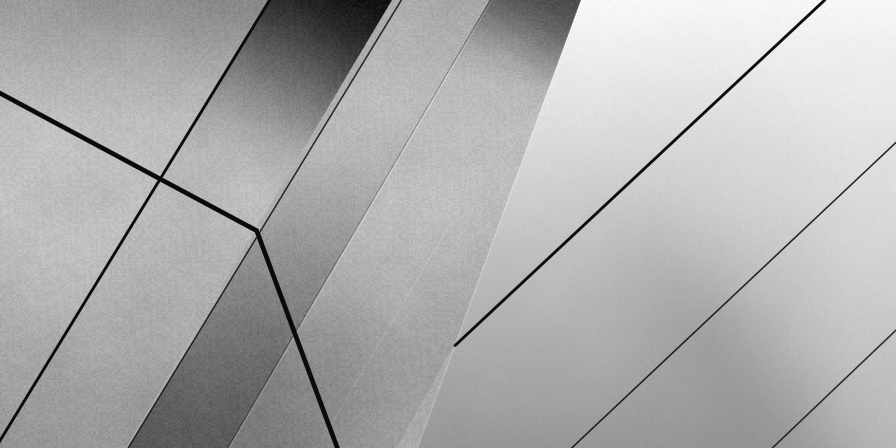
Write a WebGL 1 fragment shader that draws this background.

```glsl
precision highp float;
// Grey brushed-metal facade panels with slanted folds, dark joints and soft light.
uniform vec2 u_resolution;

// Positions are in canvas heights, origin at the lower left.
// Folds between the three large planes (bottom, top)
const vec2 FOLD_LOW = vec2(0.286, 0.0), FOLD_TOP = vec2(0.896, 1.0);
const vec2 BEVEL_LOW = vec2(0.280, 0.0), BEVEL_TOP = vec2(0.875, 1.0);
const vec2 RIDGE_LOW = vec2(0.932, 0.0), RIDGE_TOP = vec2(1.297, 1.0);
const vec2 WEDGE_LOW = vec2(0.885, 0.0), WEDGE_TOP = vec2(1.010, 0.224);

// Joints of the left and middle planes
const vec2 LEFT_LOW = vec2(-0.010, 0.0), LEFT_TOP = vec2(0.602, 1.0);
const vec2 ELBOW_START = vec2(0.0, 0.792);
const vec2 ELBOW = vec2(0.573, 0.485);
const vec2 ELBOW_END = vec2(0.753, 0.0);
const vec2 SEAM_LOW = vec2(0.508, 0.0), SEAM_TOP = vec2(1.094, 1.0);
const vec2 FAINT_LOW = vec2(0.708, 0.0), FAINT_TOP = vec2(1.000, 0.492);

// Joints of the right plane
const vec2 UPPER_LOW = vec2(1.016, 0.229), UPPER_TOP = vec2(1.841, 1.0);
const vec2 MIDDLE_LOW = vec2(1.276, 0.0), MIDDLE_TOP = vec2(2.0, 0.682);
const vec2 LOWER_LOW = vec2(1.724, 0.0), LOWER_TOP = vec2(2.0, 0.263);
const vec2 SHADOW_LOW = vec2(1.68, 0.12), SHADOW_TOP = vec2(1.43, 0.53);

// Half widths of the joints
const float WIDE = 0.0052, MEDIUM = 0.0032, THIN = 0.0017, HAIR = 0.0010;

const float INK = 0.04;
const float BEVEL_TONE = 0.68;
const float GRAIN = 0.055;
const float GRAIN_SCALE = 256.0;
const float MOTTLE = 0.035;

float hash(vec2 p) {
  return fract(sin(dot(p, vec2(127.1, 311.7))) * 43758.55);
}

float noise(vec2 p) {
  vec2 i = floor(p), f = fract(p);
  f = f * f * (3.0 - 2.0 * f);
  return mix(mix(hash(i), hash(i + vec2(1.0, 0.0)), f.x),
             mix(hash(i + vec2(0.0, 1.0)), hash(i + vec2(1.0, 1.0)), f.x), f.y);
}

// Signed distance to the line a-b, positive on the right when a is below b
float lineSide(vec2 p, vec2 a, vec2 b) {
  vec2 d = normalize(b - a);
  return dot(p - a, vec2(d.y, -d.x));
}

float rightOf(vec2 p, vec2 a, vec2 b) {
  float soft = 0.7 / u_resolution.y;
  return smoothstep(-soft, soft, lineSide(p, a, b));
}

// Coverage of a stroke from a to b
float joint(vec2 p, vec2 a, vec2 b, float halfWidth) {
  vec2 d = b - a, q = p - a;
  float dist = length(q - d * clamp(dot(q, d) / dot(d, d), 0.0, 1.0));
  float soft = 0.7 / u_resolution.y;
  return 1.0 - smoothstep(halfWidth - soft, halfWidth + soft, dist);
}

float leftPlane(vec2 p) {
  float base = mix(0.62, 0.75, smoothstep(0.0, 0.55, p.y));
  float outer = base - (0.14 + 0.14 * p.x) * smoothstep(0.70, 1.04, p.y);
  float shade = smoothstep(0.55, 1.18, p.y + 0.5 * (p.x - 0.6));
  float inner = mix(base - 0.02, 0.06, shade);
  return mix(outer, inner, rightOf(p, LEFT_LOW, LEFT_TOP));
}

float middlePlane(vec2 p) {
  float low = mix(0.48, 0.62, smoothstep(0.55, 0.95, p.x));
  float broad = mix(low, 0.73, smoothstep(0.1, 0.55, p.y));
  float strip = mix(0.36, 0.72, smoothstep(0.0, 0.75, p.y));
  float shade = smoothstep(0.75, 1.05, p.y + 0.4 * (p.x - 1.2));
  return mix(strip - 0.10 * shade, broad - 0.45 * shade,
             rightOf(p, SEAM_LOW, SEAM_TOP));
}

float rightPlane(vec2 p) {
  float tone = mix(0.59, 0.97, p.y);
  tone += 0.12 * smoothstep(1.5, 2.0, p.x) * (1.0 - p.y);
  float d = lineSide(p, SHADOW_LOW, SHADOW_TOP) / 0.13;
  return tone - 0.06 * exp(-d * d) * (1.0 - smoothstep(0.25, 0.65, p.y));
}

void main() {
  vec2 p = gl_FragCoord.xy / u_resolution.y;

  // Planes, bevel and wedge
  float ridge = rightOf(p, RIDGE_LOW, RIDGE_TOP);
  float tone = mix(leftPlane(p), BEVEL_TONE, rightOf(p, BEVEL_LOW, BEVEL_TOP));
  tone = mix(tone, middlePlane(p), rightOf(p, FOLD_LOW, FOLD_TOP));
  tone = mix(tone, rightPlane(p), ridge);
  tone += 0.05 * rightOf(p, WEDGE_LOW, WEDGE_TOP) * (1.0 - ridge)
        * (1.0 - smoothstep(0.20, 0.24, p.y));

  // Mottling and fine grain, calmer on the right plane
  float calm = mix(1.0, 0.35, ridge);
  tone += MOTTLE * calm * (noise(p * 9.0) + 0.5 * noise(p * 31.0) - 0.75);
  tone += GRAIN * calm * (hash(floor(p * GRAIN_SCALE)) - 0.5);

  // Lit edges and faint seams
  vec2 lip = vec2(0.004, 0.0);
  tone += 0.10 * joint(p, SEAM_LOW + lip, SEAM_TOP + lip, HAIR);
  tone -= 0.22 * joint(p, SEAM_LOW, SEAM_TOP, HAIR);
  tone += 0.06 * joint(p, FAINT_LOW, FAINT_TOP, HAIR);
  tone += 0.07 * joint(p, RIDGE_LOW, RIDGE_TOP, THIN);

  // Dark joints
  float ink = joint(p, ELBOW_START, ELBOW, WIDE);
  ink = max(ink, joint(p, ELBOW, ELBOW_END, WIDE));
  ink = max(ink, joint(p, LEFT_LOW, LEFT_TOP, MEDIUM));
  ink = max(ink, joint(p, UPPER_LOW, UPPER_TOP, MEDIUM));
  ink = max(ink, 0.85 * joint(p, FOLD_LOW, FOLD_TOP, THIN));
  ink = max(ink, 0.9 * joint(p, MIDDLE_LOW, MIDDLE_TOP, THIN));
  ink = max(ink, 0.85 * joint(p, LOWER_LOW, LOWER_TOP, THIN));
  tone = mix(tone, INK, ink);

  gl_FragColor = vec4(vec3(clamp(tone, 0.0, 1.0)), 1.0);
}
```
